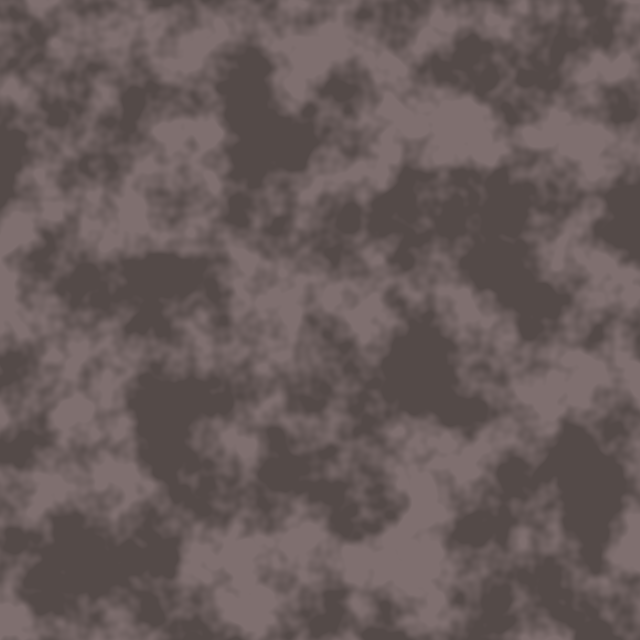
Give the GLSL for this texture, as a WebGL 1 fragment shader.

```glsl
precision highp float;
// Mottled grey-mauve stone: four octaves of gradient noise are summed,
// then stretched and clamped so that soft-edged flat patches of dark and
// light form, joined by a cloudy middle tone.

uniform vec2 u_resolution;

// Pseudo-random unit vector for a lattice point
vec2 latticeGradient(vec2 cell) {
  vec3 p = fract(cell.xyx * vec3(0.1031, 0.1030, 0.0973));
  p += dot(p, p.yzx + 33.33);
  float angle = 6.28318 * fract((p.x + p.y) * p.z);
  return vec2(cos(angle), sin(angle));
}

float gradientNoise(vec2 p) {
  vec2 cell = floor(p);
  vec2 f = p - cell;
  vec2 fade = f * f * f * (f * (f * 6.0 - 15.0) + 10.0);
  vec2 right = vec2(1.0, 0.0);
  vec2 up = vec2(0.0, 1.0);
  float a = dot(latticeGradient(cell), f);
  float b = dot(latticeGradient(cell + right), f - right);
  float c = dot(latticeGradient(cell + up), f - up);
  float d = dot(latticeGradient(cell + 1.0), f - 1.0);
  return mix(mix(a, b, fade.x), mix(c, d, fade.x), fade.y);
}

// Coarse blotches with progressively finer ragged detail
float mottle(vec2 p) {
  float sum = 0.0;
  float amplitude = 1.0;
  for (int octave = 0; octave < 4; octave++) {
    sum += amplitude * gradientNoise(p);
    p = p * 2.0 + vec2(17.37, 41.73);
    amplitude *= 0.62;
  }
  return sum;
}

void main() {
  vec2 uv = gl_FragCoord.xy / u_resolution;
  vec3 darkStone = vec3(0.33, 0.29, 0.283);
  vec3 lightStone = vec3(0.497, 0.435, 0.435);

  // Clamping the stretched noise leaves flat plateaus at both ends
  float tone = clamp(0.41 + 1.75 * mottle(uv * 7.5 + 23.6), 0.0, 1.0);
  gl_FragColor = vec4(mix(darkStone, lightStone, tone), 1.0);
}
```
